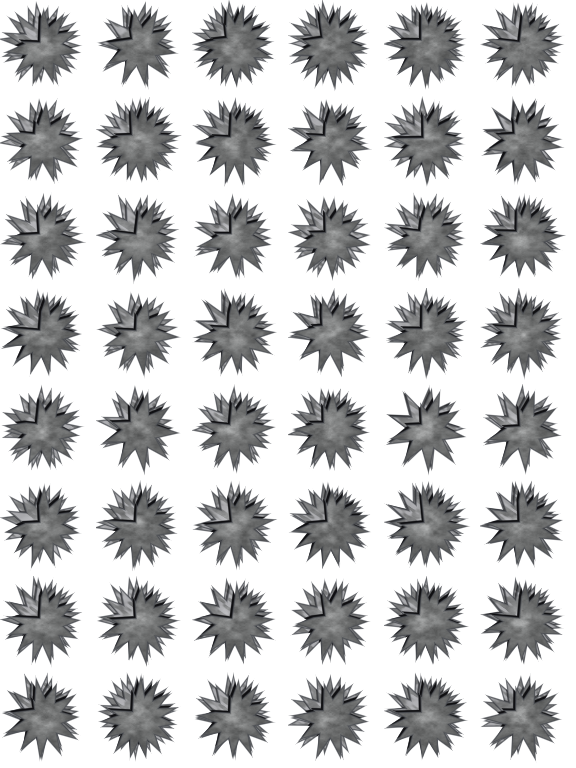
Give the GLSL for this pattern, as a WebGL 2 fragment shader.

```glsl
#version 300 es
precision highp float;
// A grid of grey metal spiked stars, each stacked from three layers that
// step to the upper left. The front layer has a notch cut from its upper
// left side; dark seams separate layers, and hashes vary every star.
uniform vec2 u_resolution;
out vec4 fragColor;

#define GRID vec2(6.0, 8.0)
#define CENTER vec2(0.453, 0.512)
#define TIP_RADIUS 0.432
#define STRETCH 1.06
#define MIN_SPIKES 9.0
#define SPIKE_RANGE 7.0
#define LAYER_STEP vec2(-0.021, 0.018)
#define SEAM_SHIFT vec2(-0.021, 0.019)
#define NOTCH_CORNER vec2(-0.04, 0.05)
#define OUTLINE 0.012
#define TAU 6.2831853

const vec3 PAPER = vec3(1.0);
const vec3 STEEL = vec3(0.405, 0.41, 0.41);
const vec3 RIM = vec3(0.29, 0.30, 0.32);
const vec3 SEAM = vec3(0.06, 0.06, 0.07);
const vec3 GLINT = vec3(0.80, 0.80, 0.82);

float hash(vec2 p) {
  return fract(sin(dot(p, vec2(127.1, 311.7))) * 43758.5453);
}

float noise(vec2 p) {
  vec2 i = floor(p), f = fract(p);
  f = f * f * (3.0 - 2.0 * f);
  return mix(mix(hash(i), hash(i + vec2(1, 0)), f.x),
             mix(hash(i + vec2(0, 1)), hash(i + vec2(1, 1)), f.x), f.y);
}

float fbm(vec2 p) {
  float sum = 0.0, gain = 0.5;
  for (int i = 0; i < 4; i++) {
    sum += gain * noise(p);
    p = p * 2.1 + 7.3;
    gain *= 0.5;
  }
  return sum;
}

mat2 rotation(float a) {
  return mat2(cos(a), sin(a), -sin(a), cos(a));
}

// Distance to a star whose spikes differ in length
float starDistance(vec2 p, float spikes, float turn, vec2 seed) {
  p.y /= STRETCH;
  float sector = TAU / spikes;
  float angle = atan(p.y, p.x) - turn;
  float id = floor(angle / sector + 0.5);
  float local = abs(angle - id * sector);
  float key = floor(mod(id + 0.5, spikes));
  float tip = TIP_RADIUS * (0.86 + 0.14 * hash(seed + key * 1.7));
  float valley = mix(0.19, 0.24, (spikes - MIN_SPIKES) / SPIKE_RANGE);
  vec2 q = length(p) * vec2(cos(local), sin(local));
  vec2 edge = valley * vec2(cos(sector * 0.5), sin(sector * 0.5)) - vec2(tip, 0.0);
  return dot(q - vec2(tip, 0.0), normalize(vec2(edge.y, -edge.x)));
}

// Positive inside the notch, measured from its two straight sides
float notchDistance(vec2 p, vec2 cell) {
  vec2 corner = NOTCH_CORNER + vec2(-0.06, 0.05) * pow(hash(cell + 4.2), 2.0);
  vec2 q = rotation(0.3 * (hash(cell + 8.6) - 0.5)) * (p - corner);
  return min(-q.x, q.y);
}

// Rear layers are turned so that their spikes show between the front ones
float layerDistance(vec2 p, float layer, float spikes, float turn, vec2 cell) {
  vec2 seed = cell + layer * 13.7;
  float offset = layer * (0.12 + 0.2 * hash(seed)) * TAU / spikes;
  float d = starDistance(p, spikes, turn + offset, seed);
  return layer < 0.5 ? max(d, notchDistance(p, cell)) : d;
}

void main() {
  vec2 grid = gl_FragCoord.xy / u_resolution * GRID;
  vec2 cell = floor(grid);
  vec2 p = fract(grid) - CENTER;
  float aa = 0.8 * GRID.y / u_resolution.y;
  float spikes = MIN_SPIKES + floor(hash(cell + 2.3) * SPIKE_RANGE);
  float turn = 0.35 * (hash(cell + 5.1) - 0.5);

  // Mottled metal, brightest beside the notch
  float mottle = fbm(p * vec2(11.0, 15.0) + cell * 17.0);
  float streak = noise(rotation(0.6) * p * vec2(12.0, 36.0) + cell * 9.0);
  vec2 lit = p - vec2(-0.03, 0.03);
  float sheen = exp(-35.0 * dot(lit, lit));

  vec3 color = PAPER;
  float covered = 0.0;
  for (int i = 2; i >= 0; i--) {
    float layer = float(i);
    float rear = min(layer, 1.0);
    vec2 q = p - LAYER_STEP * layer;
    float d = layerDistance(q, layer, spikes, turn, cell);
    float body = smoothstep(aa, -aa, d);

    // Seam cast on the layers behind
    float shade = layerDistance(q - SEAM_SHIFT * (1.0 - 0.4 * rear), layer, spikes, turn, cell);
    float seam = smoothstep(aa, -aa, shade) * covered;
    color = mix(color, SEAM, seam * (1.0 - 0.35 * rear));

    // Metal face with a darker rim
    vec3 metal = STEEL * (0.72 + 0.55 * mottle) + 0.28 * sheen * mottle;
    float gleam = smoothstep(0.4, 0.8, streak) * rear;
    metal = mix(metal, GLINT, 0.18 * rear + 0.5 * gleam);
    metal = mix(RIM, metal, smoothstep(0.0, OUTLINE + aa, -d));
    color = mix(color, metal, body);
    covered = max(covered, body);
  }
  fragColor = vec4(color, 1.0);
}
```
